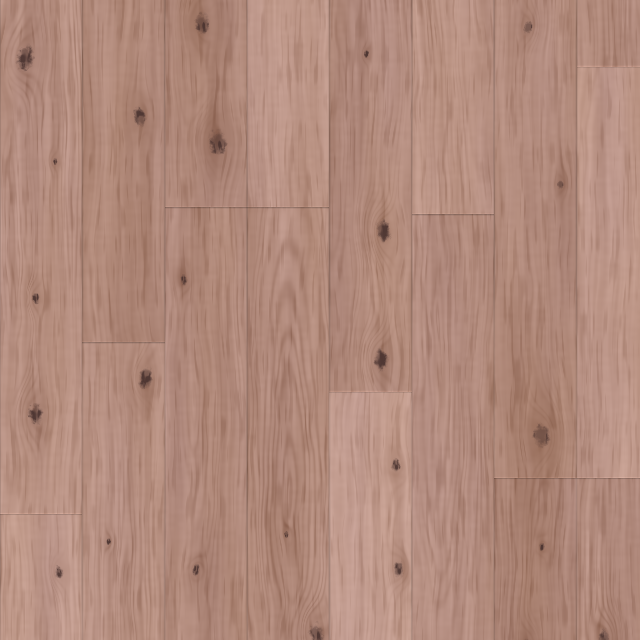
A Shadertoy shader for this texture:

```glsl
// Oak plank floor: eight columns of boards with staggered end joints.
// Each board gets its own tone, nested elliptical growth rings, stretched
// noise for streaks and pores, and a few hashed knots that bend the grain.

#define PLANK_WIDTH   0.1287
#define PLANK_LENGTH  0.81
#define SHORT_LENGTH  0.643
#define RING_SPACING  0.0085
#define RING_DEPTH    0.30
#define STREAK_DEPTH  0.36
#define PORE_DEPTH    0.26
#define KNOT_SLOTS    4
#define SEAM_WIDTH    0.0011
#define DARK_OAK      vec3(0.595, 0.435, 0.370)
#define LIGHT_OAK     vec3(0.800, 0.652, 0.602)
#define KNOT_COLOR    vec3(0.270, 0.185, 0.175)

// Height of one end joint per column, and board tones above and below it
const float JOINT[8] = float[8](0.197, 0.465, 0.676, 0.676, 0.388, 0.665, 0.253, 0.253);
const float UPPER_TONE[8] = float[8](0.58, 0.37, 0.50, 0.69, 0.45, 0.67, 0.46, 0.68);
const float LOWER_TONE[8] = float[8](0.67, 0.60, 0.43, 0.51, 0.77, 0.55, 0.37, 0.46);

float hash(vec2 p) {
    vec3 q = fract(p.xyx * 0.1031);
    q += dot(q, q.yzx + 33.33);
    return fract((q.x + q.y) * q.z);
}

float noise(vec2 p) {
    vec2 i = floor(p), f = fract(p);
    f = f * f * (3.0 - 2.0 * f);
    return mix(mix(hash(i), hash(i + vec2(1, 0)), f.x),
               mix(hash(i + vec2(0, 1)), hash(i + vec2(1, 1)), f.x), f.y);
}

float fbm(vec2 p) {
    return 0.55 * noise(p) + 0.30 * noise(p * 2.1 + 17.3) + 0.15 * noise(p * 4.3 + 41.7);
}

void mainImage(out vec4 fragColor, in vec2 fragCoord) {
    vec2 uv = fragCoord / iResolution.xy;
    float pixel = 1.0 / iResolution.y;

    // Board layout: x across the board from its centre, y from its lower end
    int column = clamp(int(uv.x / PLANK_WIDTH), 0, 7);
    float boardLength = column == 7 ? SHORT_LENGTH : PLANK_LENGTH;
    float row = floor((uv.y - JOINT[column]) / boardLength);
    vec2 board = vec2((fract(uv.x / PLANK_WIDTH) - 0.5) * PLANK_WIDTH,
                      uv.y - JOINT[column] - row * boardLength);
    vec2 id = vec2(float(column), row + 3.0);
    vec2 seed = 60.0 * vec2(hash(id + 5.1), hash(id + 9.7));
    float tone = row == 0.0 ? UPPER_TONE[column] : LOWER_TONE[column];

    // Knots: collect darkness, halo and the bending of the grain
    float core = 0.0, halo = 0.0, bump = 0.0, spread = 0.0;
    float knotChance = column % 2 == 0 ? 0.75 : 0.20;
    for (int i = 0; i < KNOT_SLOTS; i++) {
        vec2 key = id * 7.0 + vec2(float(i) * 13.0, 31.0);
        if (hash(key) > knotChance) continue;
        float size = mix(0.0035, 0.0135, pow(hash(key + 1.7), 1.5));
        vec2 center = vec2((hash(key + 3.3) - 0.5) * PLANK_WIDTH * 0.75,
                           (float(i) + 0.2 + 0.6 * hash(key + 5.9)) * boardLength / float(KNOT_SLOTS));
        vec2 q = (board - center) / size;
        q.x += 0.25 * q.y * (hash(key + 8.1) - 0.5);
        q.y *= 0.65;
        float dist = length(q) + 0.8 * (fbm(board * 170.0 + seed) - 0.5);
        float reach = exp(-0.13 * dot(q, q));
        float crack = smoothstep(0.35, 0.70, noise(q * vec2(2.8, 1.5) + seed));
        core = max(core, smoothstep(1.15, 0.45, dist) * mix(0.50, 1.0, crack));
        halo += 0.55 * reach + 0.35 * exp(-0.7 * q.x * q.x - 0.03 * q.y * q.y);
        bump += 2.6 * size * reach;
        spread += (board.x - center.x) * reach * 0.65;
    }

    // Growth rings: long nested ellipses, warped and pushed aside by knots
    float warp = 0.022 * (fbm(vec2(board.x * 13.0, board.y * 5.0) + seed) - 0.5);
    float grainX = board.x + warp - spread;
    float pith = (hash(id + 2.3) - 0.5) * PLANK_WIDTH * 1.1;
    float slope = mix(0.055, 0.13, hash(id + 4.9));
    float heart = boardLength * mix(0.15, 0.85, hash(id + 6.5));
    float radius = length(vec2(grainX - pith, slope * (board.y - heart))) + bump;
    float phase = radius / RING_SPACING + 1.6 * noise(vec2(radius * 85.0, board.y * 3.0) + seed);
    float ring = pow(0.5 + 0.5 * cos(6.28318 * phase), 2.0);
    float ringFade = mix(0.25, 1.0, hash(id + 8.8))
                   * smoothstep(0.20, 0.75, fbm(vec2(board.x * 22.0, board.y * 4.0) + seed + 20.0));

    // Streaks, pores and fine flecks along the grain
    float broad = fbm(vec2(grainX * 24.0, board.y * 1.8) + seed);
    float streak = fbm(vec2(grainX * 95.0, board.y * 2.8) + seed + 7.0);
    float fiber = noise(vec2(grainX * 230.0, board.y * 9.0) + seed);
    float pore = smoothstep(0.58, 0.95, noise(vec2(grainX * 290.0, board.y * 24.0) + seed + 11.0));
    float fleck = noise(board * vec2(75.0, 150.0) + seed);

    tone += 0.42 * (broad - 0.5) + STREAK_DEPTH * (streak - 0.5);
    tone += 0.20 * (fiber - 0.5) + 0.07 * (fleck - 0.5);
    tone -= RING_DEPTH * ringFade * (ring - 0.30) + PORE_DEPTH * (pore - 0.13);
    tone -= 0.36 * min(halo, 1.3);
    vec3 color = mix(DARK_OAK, LIGHT_OAK, clamp(tone, -0.5, 1.15));

    // Drift between tan and rosy wood, then the knot hearts
    color += vec3(-0.006, 0.0, 0.030) * (fbm(board * vec2(18.0, 3.0) + seed + 33.0) - 0.5);
    color = mix(color, KNOT_COLOR, 0.88 * core);

    // Faint long seams; end joints have a dark line below a pale edge
    float sideGap = 0.5 * PLANK_WIDTH - abs(board.x);
    float endGap = min(board.y, boardLength - board.y);
    float sideSeam = 1.0 - smoothstep(0.0, SEAM_WIDTH + pixel, sideGap);
    float endSeam = 1.0 - smoothstep(0.0, SEAM_WIDTH + pixel, endGap);
    float seamWear = 0.5 + 0.5 * noise(vec2(uv.y * 9.0, id.x * 5.0));
    color *= 1.0 - 0.17 * sideSeam * seamWear;
    color *= 1.0 + endSeam * (board.y < 0.5 * boardLength ? 0.09 : -0.20);

    fragColor = vec4(clamp(color, 0.0, 1.0), 1.0);
}
```
